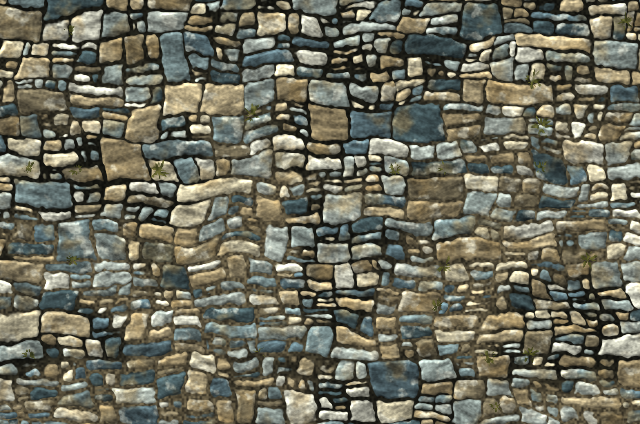
Write a WebGL 2 fragment shader that draws this texture.

```glsl
#version 300 es
precision highp float;
// Dry rubble wall: mixed slate and sandstone pieces, dark joints, patches of mortar and small weeds.

#define COURSE_HEIGHT 0.112
#define BLOCK_WIDTH 0.21
#define SMALLEST_AREA 0.0009
#define LARGEST_AREA 0.013
#define CORNER_ROUNDING 0.009
#define JOINT_WIDTH 0.0036
#define BEVEL 0.007
#define WARP 0.034
#define RELIEF_LIGHT 0.50
#define MOTTLE 1.15
#define WEED_CELL 0.11
#define WEED_CHANCE 0.17

uniform vec2 u_resolution;
out vec4 fragColor;

const vec3 ROCK[10] = vec3[](
    vec3(0.22, 0.28, 0.29), vec3(0.29, 0.36, 0.38), vec3(0.37, 0.43, 0.43),
    vec3(0.46, 0.50, 0.48), vec3(0.54, 0.57, 0.54), vec3(0.69, 0.69, 0.63),
    vec3(0.71, 0.68, 0.57), vec3(0.60, 0.55, 0.43), vec3(0.50, 0.45, 0.34),
    vec3(0.40, 0.37, 0.29));

struct Stone { float edge; vec2 id; };

float hash(vec2 p) {
    vec3 q = fract(p.xyx * 0.1031);
    q += dot(q, q.yzx + 33.33);
    return fract((q.x + q.y) * q.z);
}

float noise(vec2 p) {
    vec2 i = floor(p), f = fract(p);
    f = f * f * (3.0 - 2.0 * f);
    return mix(mix(hash(i), hash(i + vec2(1, 0)), f.x),
               mix(hash(i + vec2(0, 1)), hash(i + vec2(1, 1)), f.x), f.y);
}

float fbm(vec2 p) {
    float sum = 0.0, weight = 0.53;
    for (int i = 0; i < 4; i++) {
        sum += weight * noise(p);
        p = mat2(1.6, 1.2, -1.2, 1.6) * p + 7.3;
        weight *= 0.5;
    }
    return sum;
}

float smoothMin(float a, float b) {
    float h = max(CORNER_ROUNDING - abs(a - b), 0.0) / CORNER_ROUNDING;
    return min(a, b) - h * h * CORNER_ROUNDING * 0.25;
}

// Jittered one-dimensional division: lower bound, upper bound, index.
float bound(float k, float seed) { return k + 0.6 * (hash(vec2(k, seed)) - 0.5); }

vec3 span(float x, float seed) {
    float k = floor(x + 0.5);
    float i = x > bound(k, seed) ? k : k - 1.0;
    return vec3(bound(i, seed), bound(i + 1.0, seed), i);
}

vec2 warp(vec2 p) {
    vec2 broad = vec2(noise(p * 9.0), noise(p * 9.0 + 41.0)) - 0.5;
    vec2 fine = vec2(noise(p * 48.0 + 13.0), noise(p * 48.0 + 77.0)) - 0.5;
    return p + WARP * broad + 0.22 * WARP * fine + 3.0;
}

// Splits each block by tilted lines until the pieces are stone sized.
Stone findStone(vec2 p) {
    vec3 row = span(p.y / COURSE_HEIGHT, 5.0);
    vec3 col = span(p.x / BLOCK_WIDTH, row.z + 19.0);
    vec2 lo = vec2(col.x * BLOCK_WIDTH, row.x * COURSE_HEIGHT);
    vec2 hi = vec2(col.y * BLOCK_WIDTH, row.y * COURSE_HEIGHT);
    vec2 id = col.z * vec2(3.0, 7.0) + row.z * vec2(11.0, 2.0);
    vec2 nearest = min(p - lo, hi - p);
    float edge = smoothMin(nearest.x, nearest.y);
    for (int i = 0; i < 6; i++) {
        vec2 size = hi - lo;
        float r = hash(id + 1.7);
        if (size.x * size.y < mix(SMALLEST_AREA, LARGEST_AREA, r * r * r)) break;
        bool upright = size.x > size.y * mix(1.2, 2.5, hash(id + 4.1));
        float cut = mix(0.32, 0.68, hash(id + 8.3));
        float tilt = hash(id + 12.9) - 0.5;
        vec2 at = mix(lo, hi, upright ? vec2(cut, 0.5) : vec2(0.5, cut));
        vec2 across = normalize(upright ? vec2(1.0, tilt * 0.6) : vec2(tilt * 0.2, 1.0));
        float d = dot(p - at, across);
        if (d > 0.0) lo = upright ? vec2(at.x, lo.y) : vec2(lo.x, at.y);
        else hi = upright ? vec2(at.x, hi.y) : vec2(hi.x, at.y);
        edge = smoothMin(edge, abs(d));
        id = 300.0 * vec2(hash(id + step(0.0, d) * 5.3 + 2.1), hash(id.yx + step(0.0, d) * 3.7 + 6.4));
    }
    return Stone(edge, id);
}

float relief(vec2 p, float edge) {
    float rough = edge + 0.004 * (noise(p * 110.0) - 0.5);
    float gap = JOINT_WIDTH * mix(0.3, 1.5, noise(p * 14.0));
    return smoothstep(gap - 0.002, gap + BEVEL, rough) + 0.8 * fbm(p * vec2(42.0, 60.0));
}

void main() {
    vec2 p = gl_FragCoord.xy / u_resolution.y;
    Stone stone = findStone(warp(p));
    vec2 lightStep = vec2(-0.0025, 0.0045);
    float shade = relief(p, stone.edge) - relief(p + lightStep, findStone(warp(p + lightStep)).edge);

    // Rock colour with tilted strata, stains and pale lichen.
    float pick = hash(stone.id + 21.0), angle = hash(stone.id + 33.0) - 0.5;
    vec2 bed = mat2(cos(angle), sin(angle), -sin(angle), cos(angle)) * p;
    float strata = fbm(bed * vec2(26.0, 75.0) + stone.id);
    float grain = noise(p * 190.0);
    vec3 rock = ROCK[int(pick * 9.99)] * mix(0.88, 1.12, hash(stone.id + 9.0));
    rock = mix(rock, vec3(0.52, 0.44, 0.29), 0.55 * smoothstep(0.5, 0.75, fbm(p * 17.0 + 5.0)));
    rock = mix(rock, vec3(0.74, 0.74, 0.68), 0.55 * smoothstep(0.56, 0.74, fbm(p * 34.0 + stone.id)));
    rock *= 1.04 + MOTTLE * (strata - 0.5) + 0.28 * (grain - 0.5);
    rock *= clamp(1.0 + RELIEF_LIGHT * shade, 0.5, 1.5);

    // Joints: deep shadow, or sandy mortar lower down.
    float sandy = smoothstep(0.38, 0.62, fbm(p * 5.0 + 2.0)) * smoothstep(1.0, 0.45, p.y);
    vec3 joint = mix(vec3(0.09, 0.09, 0.07), vec3(0.40, 0.36, 0.27), 0.8 * sandy) * (0.55 + 0.9 * grain);
    float rough = stone.edge + 0.004 * (noise(p * 110.0) - 0.5);
    float gap = JOINT_WIDTH * mix(0.3, 1.5, noise(p * 14.0));
    float soft = max(0.0016, 0.6 / u_resolution.y);
    vec3 color = mix(joint, rock, smoothstep(gap - soft, gap + soft, rough));

    // Weeds: ragged tufts of leaves, biased upward.
    vec2 cell = floor(p / WEED_CELL);
    vec2 root = (cell + 0.5 + 0.3 * (vec2(hash(cell + 3.0), hash(cell + 6.0)) - 0.5)) * WEED_CELL;
    vec2 q = (p - root) / (WEED_CELL * mix(0.18, 0.34, hash(cell + 8.0)));
    float blade = noise(vec2(atan(q.x, q.y) * 5.0 + 40.0, hash(cell) * 90.0));
    float leaf = smoothstep(0.0, 0.2, blade + 0.12 * q.y - length(q)) * smoothstep(0.25, 0.5, noise(p * 120.0));
    vec3 green = mix(vec3(0.13, 0.15, 0.05), vec3(0.46, 0.46, 0.20), noise(p * 170.0 + 9.0));
    color = mix(color, green, 0.85 * leaf * step(hash(cell + 15.0), WEED_CHANCE));

    fragColor = vec4(clamp(color, 0.0, 1.0), 1.0);
}
```
